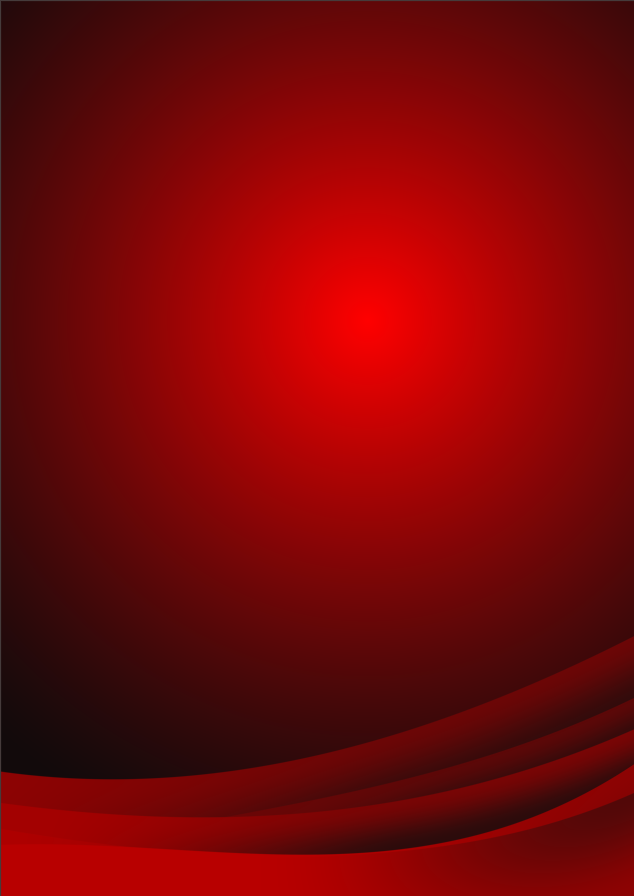
This background is drawn by a Shadertoy shader. Its source:

```glsl
// A red radial glow fading to near black, above overlapping satin ribbons.
// The glow is a power falloff of distance; each ribbon fills the area under
// a cubic curve and is shaded by its depth below that curve.

#define GLOW_CENTRE vec2(0.580, 0.642)
#define GLOW_RADIUS 0.62
#define GLOW_FALLOFF 1.3
#define GLOW_COLOUR vec3(1.0, 0.0, 0.0)
#define NIGHT_COLOUR vec3(0.07, 0.04, 0.045)
#define RIM_COLOUR vec3(0.27, 0.23, 0.23)
#define RIM_WIDTH 0.0013

// Height of a cubic with coefficients k at position x
float cubic(vec4 k, float x) {
    return k.x + x * (k.y + x * (k.z + x * k.w));
}

// Deep reds keep a trace of grey, bright reds are pure
vec3 satin(float red) {
    return vec3(red, vec2(0.045 * (1.0 - smoothstep(0.1, 0.75, red))));
}

// tone: red at left, at crest, in trough, and depth of the trough
// fade: range across the width over which the left tone gives way
void ribbon(inout vec3 colour, vec2 uv, vec4 curve, vec4 tone, vec2 fade) {
    float below = cubic(curve, uv.x) - uv.y;
    float folded = mix(tone.y, tone.z, smoothstep(0.0, tone.w, below));
    float red = mix(tone.x, folded, smoothstep(fade.x, fade.y, uv.x));
    float soft = 0.8 / iResolution.y;
    colour = mix(colour, satin(red), smoothstep(-soft, soft, below));
}

void mainImage(out vec4 fragColor, in vec2 fragCoord) {
    vec2 uv = fragCoord / iResolution.xy;
    float aspect = iResolution.x / iResolution.y;

    // Background glow
    float reach = length((uv - GLOW_CENTRE) * vec2(aspect, 1.0)) / GLOW_RADIUS;
    float glow = pow(max(1.0 - reach, 0.0), GLOW_FALLOFF);
    vec3 colour = mix(NIGHT_COLOUR, GLOW_COLOUR, glow);

    // Ribbons, back to front
    ribbon(colour, uv, vec4(0.139, -0.100, 0.293, -0.042),
           vec4(0.56, 0.42, 0.19, 0.075), vec2(-0.1, 0.65));
    ribbon(colour, uv, vec4(0.037, 0.174, -0.138, 0.148),
           vec4(0.42, 0.36, 0.18, 0.045), vec2(0.3, 0.75));
    ribbon(colour, uv, vec4(0.104, -0.096, 0.125, 0.053),
           vec4(0.64, 0.47, 0.17, 0.055), vec2(0.05, 0.65));
    ribbon(colour, uv, vec4(0.075, -0.120, 0.100, 0.0),
           vec4(0.68, 0.62, 0.60, 0.030), vec2(0.0, 0.30));
    ribbon(colour, uv, vec4(0.057, 0.028, -0.260, 0.322),
           vec4(0.72, 0.55, 0.50, 0.060), vec2(0.4, 1.0));
    ribbon(colour, uv, vec4(0.030, 0.086, -0.232, 0.231),
           vec4(0.72, 0.32, 0.55, 0.110), vec2(0.4, 1.0));

    // Hairline rim along the left and top
    float edge = min(uv.x * aspect, 1.0 - uv.y);
    float rim = 1.0 - smoothstep(0.5 * RIM_WIDTH, 1.5 * RIM_WIDTH, edge);
    colour = mix(colour, RIM_COLOUR, rim);

    fragColor = vec4(colour, 1.0);
}
```
